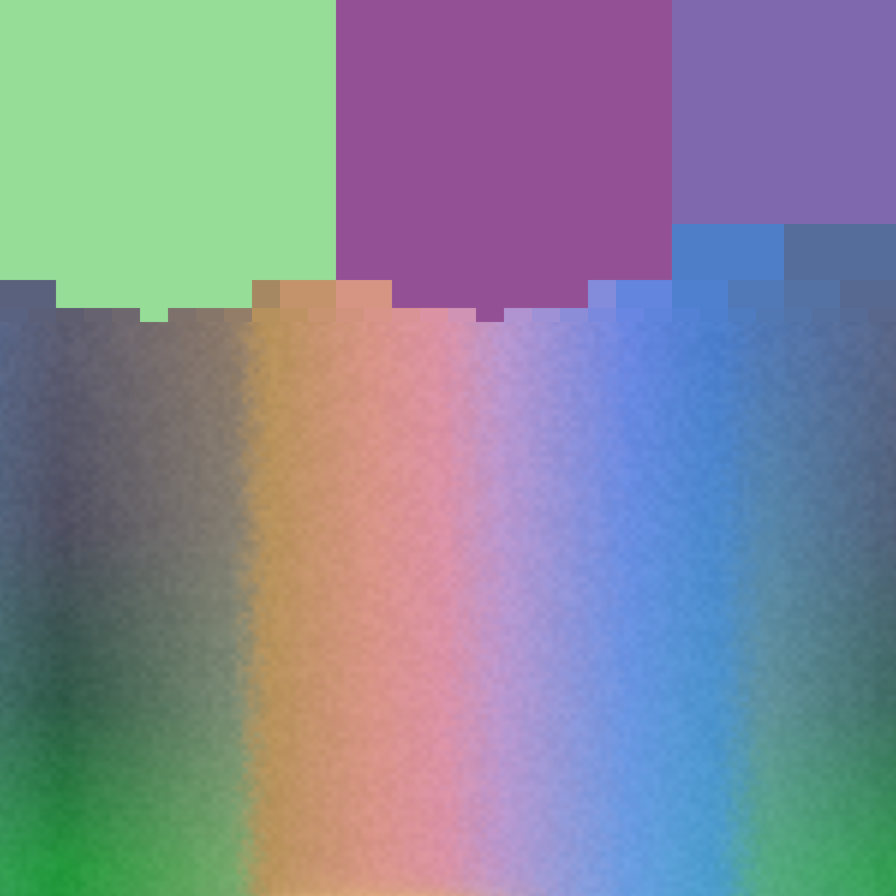
Give the GLSL for this background, as a three.js fragment shader.

```glsl
varying vec2 vUv;

const float EDGE = 0.0008;
const float PANEL_WIDTH = 0.375;
const float PANEL_DEPTH = 0.3125;
const float LOBE_DEPTH = 0.34375;
const float NUB_DEPTH = 0.359375;
const float LAST_DEPTH = 0.25;
const float LOBE_CENTRE = 0.171875;
const float LOBE_HALF = 0.109375;
const float NUB_HALF = 0.015625;
const float BLOCK_ROW = 0.655;
const float GRAIN_SCALE = 150.0;
const float GRAIN_AMOUNT = 0.035;
const float GRAIN_SHIFT = 0.016;
const float DARK_CENTRE = 0.07;
const float DARK_REACH = 0.21;

const vec3 MINT = vec3(0.588, 0.871, 0.596);
const vec3 PLUM = vec3(0.580, 0.314, 0.580);
const vec3 VIOLET = vec3(0.502, 0.408, 0.682);
const vec3 OCHRE = vec3(0.725, 0.573, 0.36);
const vec3 SALMON = vec3(0.85, 0.58, 0.53);
const vec3 PINK = vec3(0.86, 0.57, 0.65);
const vec3 LILAC = vec3(0.73, 0.59, 0.81);
const vec3 PERIWINKLE = vec3(0.41, 0.525, 0.885);
const vec3 BLUE = vec3(0.30, 0.50, 0.81);
const vec3 GLOW = vec3(0.86, 0.70, 0.47);

float hash(vec2 p) {
  return fract(sin(dot(p, vec2(127.1, 311.7))) * 43758.5453);
}

float noise(vec2 p) {
  vec2 i = floor(p);
  vec2 f = fract(p);
  f = f * f * (3.0 - 2.0 * f);
  float low = mix(hash(i), hash(i + vec2(1.0, 0.0)), f.x);
  float high = mix(hash(i + vec2(0.0, 1.0)), hash(i + vec2(1.0)), f.x);
  return mix(low, high, f.y);
}

float span(float a, float b, float x) {
  return clamp((x - a) / (b - a), 0.0, 1.0);
}

float rise(float edge, float x) {
  return smoothstep(edge - EDGE, edge + EDGE, x);
}

// Hanging bar from the top edge, down to the given depth
float bar(vec2 p, float left, float right, float depth) {
  return rise(left, p.x) * (1.0 - rise(right, p.x)) * rise(1.0 - depth, p.y);
}

vec3 climb(float y, vec3 base, vec3 low, vec3 middle, vec3 top) {
  vec3 c = mix(base, low, span(0.03, 0.22, y));
  c = mix(c, middle, span(0.22, 0.41, y));
  return mix(c, top, span(0.41, 0.62, y));
}

// Dark sides that wrap around the canvas and turn green at the foot
vec3 sides(vec2 p) {
  vec3 dark = climb(p.y, vec3(0.13, 0.60, 0.23), vec3(0.18, 0.35, 0.28),
    vec3(0.31, 0.31, 0.38), vec3(0.36, 0.36, 0.44));
  vec3 warm = climb(p.y, vec3(0.49, 0.67, 0.44), vec3(0.51, 0.56, 0.47),
    vec3(0.54, 0.51, 0.45), vec3(0.57, 0.49, 0.41));
  vec3 cool = climb(p.y, vec3(0.33, 0.67, 0.50), vec3(0.38, 0.57, 0.61),
    vec3(0.34, 0.53, 0.67), vec3(0.32, 0.47, 0.70));
  float offset = fract(p.x - DARK_CENTRE + 0.5) - 0.5;
  vec3 inner = offset > 0.0 ? warm : cool;
  return mix(dark, inner, span(0.0, DARK_REACH, abs(offset)));
}

vec3 curtain(vec2 p) {
  vec3 c = mix(OCHRE, SALMON, span(0.306, 0.417, p.x));
  c = mix(c, PINK, span(0.417, 0.495, p.x));
  c = mix(c, LILAC, span(0.495, 0.56, p.x));
  c = mix(c, PERIWINKLE, span(0.56, 0.703, p.x));
  c = mix(c, BLUE, span(0.703, 0.79, p.x));
  c.g += 0.12 * (1.0 - span(0.0, 0.62, p.y)) * span(0.55, 0.75, p.x);
  float glow = exp(-p.y / 0.012) * span(0.28, 0.34, p.x) * (1.0 - span(0.48, 0.62, p.x));
  c = mix(c, GLOW, 0.6 * glow);
  float edgeMask = 1.0 - smoothstep(0.255, 0.306, p.x) + smoothstep(0.79, 0.865, p.x);
  return mix(c, sides(p), edgeMask);
}

void main() {
  vec2 p = vUv;
  float depth = 1.0 - p.y;

  // Blocks that halve in size toward the smooth curtain
  vec3 colour;
  if (depth < NUB_DEPTH) {
    float cell = depth < PANEL_DEPTH ? 0.125 : (depth < LOBE_DEPTH ? 0.0625 : 0.03125);
    colour = curtain(vec2((floor(p.x / cell) + 0.5) * cell, BLOCK_ROW));
  } else {
    float grain = noise(p * GRAIN_SCALE) - 0.5;
    float drift = noise(p * GRAIN_SCALE + 37.0) - 0.5;
    colour = curtain(p + vec2(drift * GRAIN_SHIFT, 0.0)) + grain * GRAIN_AMOUNT;
  }

  // Flat panels with stepped lower edges
  float cover = max(bar(p, -1.0, 2.0 * PANEL_WIDTH, PANEL_DEPTH), bar(p, -1.0, 2.0, LAST_DEPTH));
  for (int i = 0; i < 2; i++) {
    float centre = float(i) * PANEL_WIDTH + LOBE_CENTRE;
    cover = max(cover, bar(p, centre - LOBE_HALF, centre + LOBE_HALF, LOBE_DEPTH));
    cover = max(cover, bar(p, centre - NUB_HALF, centre + NUB_HALF, NUB_DEPTH));
  }
  vec3 panel = mix(MINT, PLUM, rise(PANEL_WIDTH, p.x));
  panel = mix(panel, VIOLET, rise(2.0 * PANEL_WIDTH, p.x));

  gl_FragColor = vec4(mix(colour, panel, cover), 1.0);
}
```
